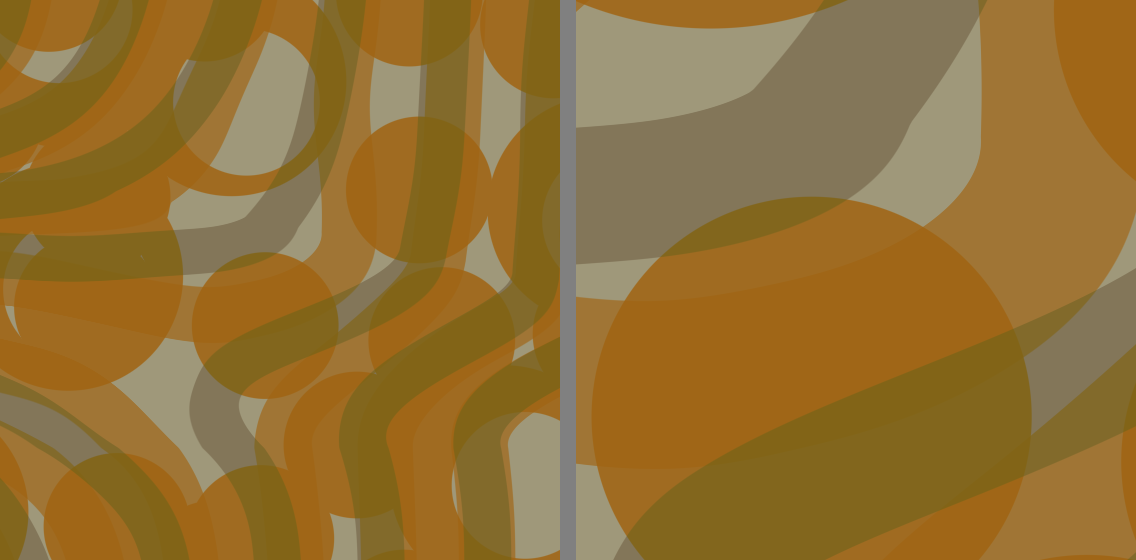
Left: the whole. Right: its middle third, enlarged.
Write a Shadertoy shader that draws this pattern.

```glsl
// Translucent ochre discs and eccentric rings crossed by winding ribbons.
// Ribbons are contour bands of one smooth flow field, kept even in width by
// its slope; discs sit on a jittered grid and are painted in cell order.

#define CELL 0.285          // spacing of the disc grid
#define DISC_RADIUS 0.131   // solid discs and ring holes
#define RING_RADIUS 0.205   // outer edge of rings
#define RING_SHARE 0.52     // share of cells that hold a ring
#define SHADE_HALF 0.042    // half width of the grey ribbons
#define OCHRE_HALF 0.050    // half width of the ochre ribbons
#define OCHRE_LAG 0.30      // shift of ochre ribbons, in ribbon periods
#define WOBBLE 0.40         // irregularity of the flow
#define RIBBON_TINT 0.66
#define DISC_TINT 0.855

const vec3 PAPER = vec3(0.625, 0.597, 0.478);
const vec3 GREY  = vec3(0.512, 0.462, 0.350);
const vec3 OCHRE = vec3(0.627, 0.390, 0.070);
const vec3 OLIVE = vec3(0.510, 0.390, 0.075);

float hash(vec2 cell, float salt) {
    vec3 q = fract(vec3(cell, salt) * vec3(0.1031, 0.1030, 0.0973));
    q += dot(q, q.yzx + 33.33);
    return fract((q.x + q.y) * q.z);
}

float noise(vec2 p, float salt) {
    vec2 i = floor(p), f = fract(p);
    f = f * f * f * (f * (f * 6.0 - 15.0) + 10.0);
    vec2 e = vec2(0.0, 1.0);
    return mix(mix(hash(i, salt), hash(i + e.yx, salt), f.x),
               mix(hash(i + e.xy, salt), hash(i + e.yy, salt), f.x), f.y);
}

// Rises to the right, with a swell at the left and a step towards the bottom
float flow(vec2 p) {
    float down = 1.0 - p.y;
    vec2 s = vec2((p.x + 0.25) / 0.55, (down - 0.50) / 0.30);
    float swell = 3.7 * exp(-dot(s, s));
    float shelf = 1.6 * smoothstep(0.3 + 0.2 * p.x, 0.8, down);
    return 5.3 * p.x - 1.2 + swell + shelf + WOBBLE * (noise(p * 2.6, 3.0) - 0.5);
}

// Same flow, drifting slowly so that ochre ribbons cross the grey ones
float laggingFlow(vec2 p) {
    return flow(p) - OCHRE_LAG - 0.7 * (noise(p * 2.2 + 5.0, 7.0) - 0.5);
}

// Signed distance to a ribbon around each whole level of a field
float ribbon(float level, vec2 slope, float halfWidth) {
    float offset = abs(fract(level + 0.5) - 0.5);
    return offset / max(length(slope), 0.4) - halfWidth;
}

float cover(float dist, float pixel) {
    return 1.0 - smoothstep(-0.75 * pixel, 0.75 * pixel, dist);
}

// Discs and rings; a ring clears its hole, and some holes get a shifted disc
float discLayer(vec2 p, float pixel) {
    float paint = 0.0;
    for (int row = -1; row <= 4; row++) {
        for (int col = -1; col <= 4; col++) {
            vec2 cell = vec2(col, row), id = cell + 11.0;
            vec2 jitter = vec2(hash(id, 1.0), hash(id, 2.0)) - 0.5;
            vec2 q = p - (cell + 0.5 + 0.75 * jitter) * CELL;
            float kind = hash(id, 4.0);
            vec2 shift = vec2(hash(id, 5.0), hash(id, 6.0)) - 0.5;
            float disc = cover(length(q) - DISC_RADIUS, pixel);
            if (kind < RING_SHARE) {
                float ring = cover(length(q - 0.09 * shift) - RING_RADIUS, pixel);
                paint = max(paint, ring) * (1.0 - disc);
                disc = cover(length(q + 0.12 * shift) - DISC_RADIUS, pixel);
                disc *= step(kind, 0.4 * RING_SHARE);
            }
            paint = max(paint, disc);
        }
    }
    return paint;
}

void mainImage(out vec4 fragColor, in vec2 fragCoord) {
    vec2 p = fragCoord / iResolution.y;
    float pixel = 1.0 / iResolution.y;

    // Slopes of both fields by central differences
    vec2 h = vec2(0.002, 0.0);
    vec2 slope = vec2(flow(p + h) - flow(p - h),
                      flow(p + h.yx) - flow(p - h.yx)) / (2.0 * h.x);
    vec2 lagSlope = vec2(laggingFlow(p + h) - laggingFlow(p - h),
                         laggingFlow(p + h.yx) - laggingFlow(p - h.yx)) / (2.0 * h.x);

    float shade = cover(ribbon(flow(p), slope, SHADE_HALF), pixel);
    float band = cover(ribbon(laggingFlow(p), lagSlope, OCHRE_HALF), pixel);
    float discs = discLayer(p, pixel);

    // Stack the two translucent tints over plain or shaded ground
    float tint = 1.0 - (1.0 - RIBBON_TINT * band) * (1.0 - DISC_TINT * discs);
    vec3 color = mix(mix(PAPER, GREY, shade), mix(OCHRE, OLIVE, shade), tint);
    fragColor = vec4(color, 1.0);
}
```
